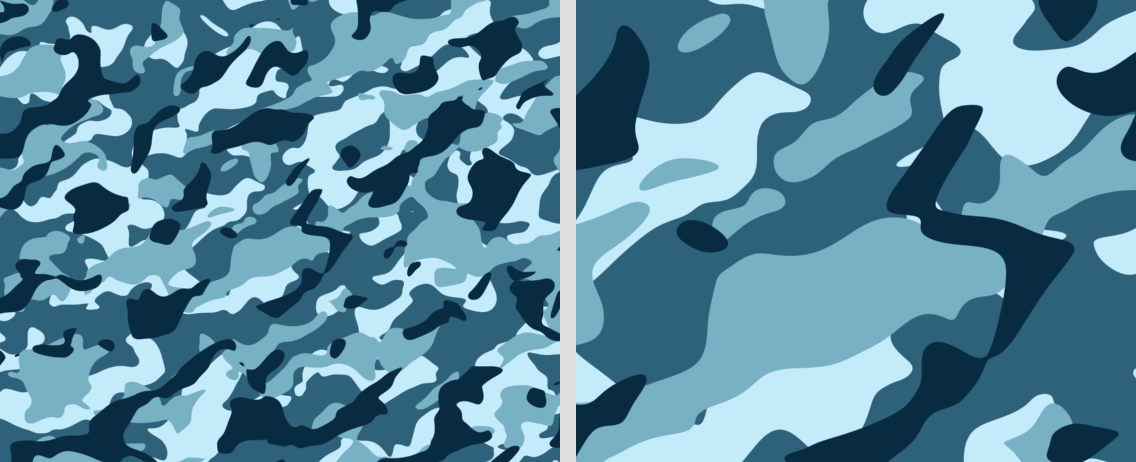
Left: the whole. Right: its middle third, enlarged.
Reproduce this pattern procedurally as a WebGL 1 fragment shader.

```glsl
precision highp float;

uniform vec2 u_resolution;

const vec3 STEEL = vec3(0.18, 0.38, 0.48);
const vec3 ICE   = vec3(0.77, 0.92, 0.98);
const vec3 MIST  = vec3(0.47, 0.69, 0.77);
const vec3 NAVY  = vec3(0.03, 0.17, 0.26);

// Sine-free hash giving a unit gradient per lattice cell
vec2 cellGradient(vec2 cell) {
  vec3 h = fract(cell.xyx * vec3(0.1031, 0.1030, 0.0973));
  h += dot(h, h.yzx + 33.33);
  return normalize(fract((h.xx + h.yz) * h.zy) - 0.5 + 1e-4);
}

float gradientNoise(vec2 p) {
  vec2 i = floor(p);
  vec2 f = p - i;
  vec2 u = f * f * f * (f * (f * 6.0 - 15.0) + 10.0);
  vec2 e = vec2(1.0, 0.0);
  float a = dot(cellGradient(i), f);
  float b = dot(cellGradient(i + e.xy), f - e.xy);
  float c = dot(cellGradient(i + e.yx), f - e.yx);
  float d = dot(cellGradient(i + e.xx), f - e.xx);
  return mix(mix(a, b, u.x), mix(c, d, u.x), u.y);
}

// Blobs stretched along a direction, with round lobes on their outline
float blobField(vec2 p, vec2 direction, vec2 frequency, float seed) {
  vec2 offset = vec2(seed, seed * 1.7);
  vec2 warp = vec2(gradientNoise(p * 9.0 + offset + 40.0),
                   gradientNoise(p * 9.0 + offset + 80.0));
  vec2 q = p + 0.055 * warp;
  vec2 along = normalize(direction);
  vec2 across = vec2(-along.y, along.x);
  vec2 stretched = vec2(dot(q, along), dot(q, across)) * frequency;
  float lobes = gradientNoise(q * vec2(17.0, 22.0) + offset + 20.0);
  return gradientNoise(stretched + offset) + 0.4 * lobes;
}

// Coverage of one layer, its edge about one pixel wide
float blobMask(vec2 p, vec2 direction, vec2 frequency, float seed,
               float threshold, float pixel) {
  float f = blobField(p, direction, frequency, seed);
  float fx = blobField(p + vec2(pixel, 0.0), direction, frequency, seed);
  float fy = blobField(p + vec2(0.0, pixel), direction, frequency, seed);
  float slope = max(length(vec2(fx, fy) - f), 1e-5);
  return smoothstep(-0.9, 0.9, (f - threshold) / slope);
}

void main() {
  float pixel = 1.0 / u_resolution.y;
  vec2 p = gl_FragCoord.xy * pixel;

  // Layers from back to front
  float ice  = blobMask(p, vec2(0.92, 0.38), vec2(5.0, 10.5), 13.3, 0.047, pixel);
  float mist = blobMask(p, vec2(0.94, 0.34), vec2(5.4, 11.5), 57.6, 0.128, pixel);
  float navy = blobMask(p, vec2(0.86, 0.50), vec2(6.0, 12.5), 91.2, 0.200, pixel);

  vec3 color = mix(STEEL, ICE, ice);
  color = mix(color, MIST, mist);
  color = mix(color, NAVY, navy);
  gl_FragColor = vec4(color, 1.0);
}
```
